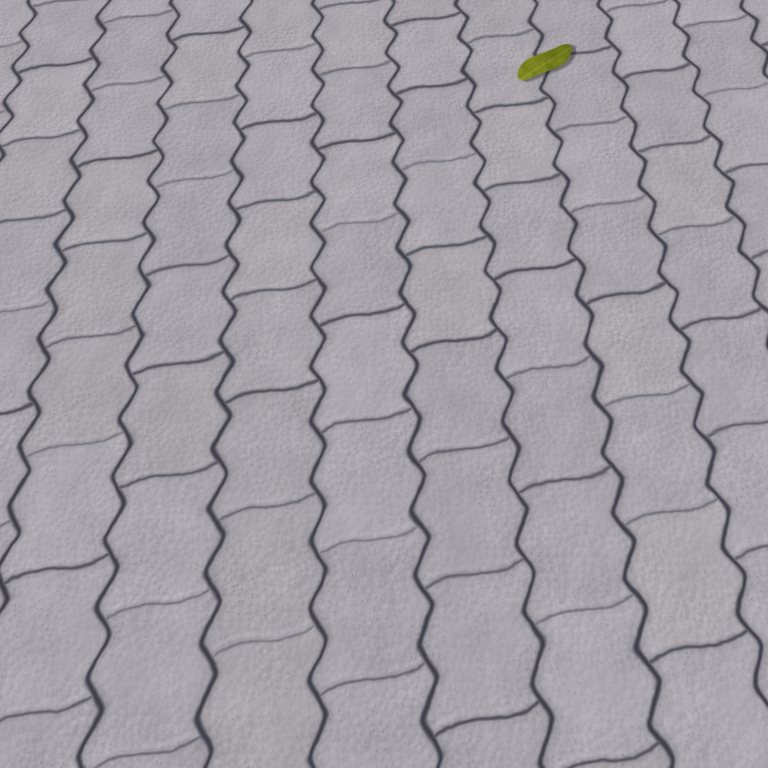
This texture is drawn by a Shadertoy shader. Its source:

```glsl
// Wavy interlocking concrete pavers receding in perspective, with one fallen leaf.

const float TAU = 6.2832;
const float HORIZON = 1.578;       // height of the vanishing line above the top edge, plus 0
const float COLUMN_SCALE = 0.0586; // column width per unit of depth
const float ROW_SCALE = 30.95;     // rows per unit of inverse depth
const float TILT = 0.24;           // rise of the rows across one column

const vec3 STONE = vec3(0.662, 0.648, 0.675);
const vec3 JOINT = vec3(0.25, 0.25, 0.29);
const vec3 LEAF_DARK = vec3(0.35, 0.40, 0.07);
const vec3 LEAF_LIGHT = vec3(0.60, 0.62, 0.17);

vec2 hash2(vec2 p) {
    vec3 a = fract(p.xyx * vec3(0.1031, 0.1030, 0.0973));
    a += dot(a, a.yzx + 33.33);
    return fract((a.xx + a.yz) * a.zy);
}

// Distance to the nearest scattered point.
float cellular(vec2 p) {
    vec2 cell = floor(p), local = fract(p);
    float nearest = 2.0;
    for (int j = -1; j <= 1; j++)
        for (int i = -1; i <= 1; i++) {
            vec2 n = vec2(i, j);
            vec2 d = n + hash2(cell + n) - local;
            nearest = min(nearest, dot(d, d));
        }
    return sqrt(nearest);
}

// Smooth blotches from sines, each bent by the one before; about -1 to 1.
float layeredSines(vec2 p) {
    float sum = 0.0, weight = 0.5;
    for (int i = 0; i < 4; i++) {
        p = mat2(1.2, 1.1, -1.1, 1.2) * p + 1.7;
        sum += weight * sin(p.x + sin(p.y * 1.3)) * cos(p.y);
        weight *= 0.65;
    }
    return sum;
}

// Rounded triangle wave for the zigzag sides.
float zigzag(float phase) {
    return asin(0.93 * sin(TAU * phase)) / 1.2;
}

// Dark line of the given half width with a soft worn shoulder.
float jointMask(float dist, float width, float blur) {
    float core = 1.0 - smoothstep(width * 0.45 - blur, width * 1.4 + blur, dist);
    float shoulder = exp(-dist * dist / (width * width * 7.0));
    return 0.77 * core + 0.23 * shoulder;
}

// Pitted concrete: fine relief lit from one side, pores and broad stains.
float concrete(vec2 p) {
    float coarse = cellular(p * 15.0);
    float relief = coarse - cellular(p * 15.0 + vec2(0.28, 0.22));
    float fine = cellular(p * 31.0 + 7.0) - 0.45;
    float pore = smoothstep(0.13, 0.03, coarse) * step(0.7, hash2(floor(p * 5.0)).x);
    float roughness = 0.75 + 0.4 * layeredSines(p * 2.1);
    return roughness * (0.075 * relief + 0.055 * fine) - 0.07 * pore
         + 0.025 * layeredSines(p * 3.7);
}

// Signed distance to a blunt leaf lying along x.
float leafShape(vec2 p, float halfLength, float halfWidth) {
    float along = clamp(p.x / halfLength, -1.0, 1.0);
    float profile = halfWidth * sqrt(1.0 - along * along * abs(along));
    return max(abs(p.y + 0.003 * sin(along * 3.0)) - profile, abs(p.x) - halfLength);
}

vec3 addLeaf(vec3 color, vec2 p, float blur) {
    p = mat2(0.848, -0.53, 0.53, 0.848) * p;
    float shadow = leafShape(p - vec2(0.004, -0.004), 0.040, 0.0125);
    color *= 1.0 - 0.35 * smoothstep(0.004, -0.002, shadow);
    float shape = leafShape(p, 0.040, 0.0125);
    float tone = 0.42 - p.x * 6.0 + 0.25 * layeredSines(p * 90.0);
    vec3 leaf = mix(LEAF_DARK, LEAF_LIGHT, clamp(tone, 0.0, 1.0));
    leaf += 0.06 * smoothstep(0.002, 0.0, abs(p.y + 0.002));
    return mix(color, leaf, smoothstep(blur, -blur, shape));
}

void mainImage(out vec4 fragColor, in vec2 fragCoord) {
    vec2 uv = fragCoord / iResolution.xy;
    float blur = 0.9 / min(iResolution.x, iResolution.y);

    // Ground plane: x counts columns, y counts rows towards the viewer.
    float depth = 1.0 - uv.y + HORIZON;
    float columnWidth = COLUMN_SCALE * depth;
    float rowHeight = depth * depth / ROW_SCALE;
    vec2 ground = vec2((uv.x - 0.414) / columnWidth, 15.57 - ROW_SCALE / depth);
    float wobble = 0.014 * layeredSines(ground * 6.0);

    // Zigzag columns, each staggered by half a row.
    float p = ground.y + TILT * (ground.x - 0.5);
    float across = ground.x - 0.072 * zigzag(2.0 * p) + wobble;
    float column = floor(across);
    float within = across - column;
    float along = p - 0.5 * column + 0.035 * sin(TAU * within) + wobble;
    float side = across - round(across);
    float rowSide = along - round(along);

    // Stone with a slight tint for each paver.
    vec2 tint = hash2(vec2(column, floor(along)) + 40.0) - 0.5;
    vec3 color = STONE + 0.022 * tint.x + vec3(-0.006, 0.0, 0.010) * tint.y;
    color += concrete(ground * vec2(1.0, 1.15) + 20.0);

    // Joints: strong between columns, thinner and unevenly filled between rows.
    float sideDist = abs(side) * columnWidth * 0.87;
    float rowDist = abs(rowSide) * rowHeight;
    float fill = hash2(vec2(column, round(along)) + 70.0).x;
    float sideWidth = columnWidth * (0.021 + 0.007 * layeredSines(ground * 4.0 + 3.0));
    float rowWidth = columnWidth * mix(0.012, 0.019, fill);
    float sideJoint = jointMask(sideDist, sideWidth, blur);
    float rowJoint = jointMask(rowDist, rowWidth, blur) * mix(0.42, 0.88, fill);

    // Pale chamfers on the lit edges.
    float rim = smoothstep(0.03, 0.055, -side) * smoothstep(0.10, 0.06, -side);
    rim += smoothstep(0.025, 0.045, -rowSide) * smoothstep(0.085, 0.05, -rowSide);
    color += 0.022 * rim;
    color = mix(color, JOINT, clamp(max(sideJoint, rowJoint), 0.0, 1.0));

    color = addLeaf(color, uv - vec2(0.709, 0.919), blur);
    fragColor = vec4(clamp(color, 0.0, 1.0), 1.0);
}
```
